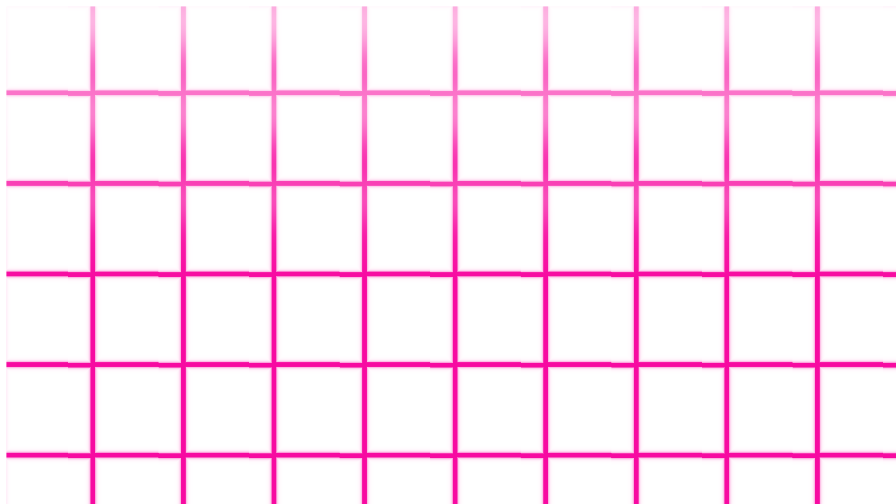
Write a Shadertoy shader that draws this pattern.

```glsl
// Lengths are fractions of the canvas height
const float PERIOD = 0.1797;
const float PHASE = 0.0045;          // offset of the first line from left and top
const float MARGIN = 0.0127;         // blank strip on left and top
const float HALF_WIDTH = 0.0050;
const float GLOW_STRENGTH = 0.40;
const float GLOW_FALLOFF = 0.0025;
const float JOG_DROP = 0.0012;       // sag of a bar just before a crossing
const float JOG_SHARE = 0.28;
const float FADE_START = 0.36;       // opacity at the top
const float FADE_STEP = 0.21;        // opacity gained per row
const float RIPPLE = 0.10;
const float TAU = 6.28318531;
const vec3 PAPER = vec3(1.0);
const vec3 INK = vec3(0.97, 0.04, 0.63);

// Solid core with a soft halo
float neonLine(float dist, float pixel) {
    float core = 1.0 - smoothstep(-0.7 * pixel, 0.7 * pixel, dist - HALF_WIDTH);
    float halo = GLOW_STRENGTH * exp(-max(dist - HALF_WIDTH, 0.0) / GLOW_FALLOFF);
    return max(core, halo);
}

float rowOpacity(float row) {
    return clamp(FADE_START + FADE_STEP * row, 0.0, 1.0);
}

// Vertical bars brighten within each row, then settle to full ink
float columnOpacity(float row) {
    float ripple = -RIPPLE * sin(TAU * row) * (1.0 - smoothstep(2.0, 3.0, row));
    return clamp(rowOpacity(row) + ripple, 0.0, 1.0);
}

void mainImage(out vec4 fragColor, in vec2 fragCoord) {
    float pixel = 1.0 / iResolution.y;
    vec2 pos = vec2(fragCoord.x, iResolution.y - fragCoord.y) * pixel;
    vec2 cell = (pos - PHASE) / PERIOD;
    vec2 nearest = floor(cell + 0.5);
    vec2 offset = (cell - nearest) * PERIOD;

    // Slight sag along the last part of each horizontal segment
    float jog = smoothstep(1.0 - JOG_SHARE, 1.01 - JOG_SHARE, fract(cell.x));
    offset.y -= JOG_DROP * jog;

    float column = neonLine(abs(offset.x), pixel) * columnOpacity(cell.y);
    float bar = neonLine(abs(offset.y), pixel) * rowOpacity(nearest.y);
    float ink = max(column, bar);

    // Trim the sheet at its left and top margins
    vec2 inside = smoothstep(-0.7 * pixel, 0.7 * pixel, pos - MARGIN);
    ink *= inside.x * inside.y;

    fragColor = vec4(mix(PAPER, INK, ink), 1.0);
}
```
